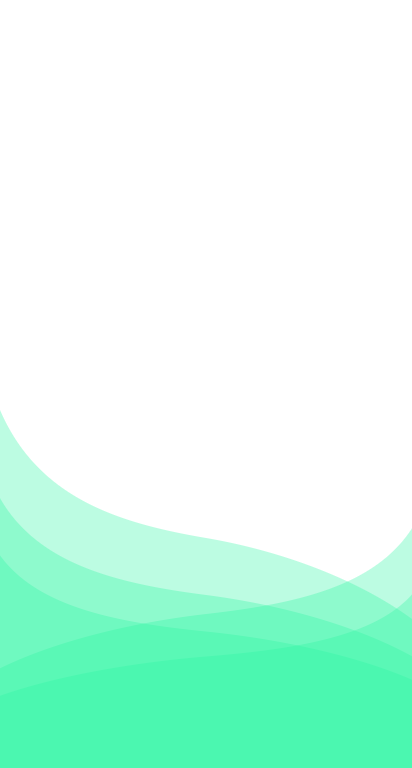
Reproduce this background procedurally as a Shadertoy shader.

```glsl
// Five translucent mint waves overlapping at the foot of a white canvas.
// All share one S-shaped profile made of two cubic Bezier arcs; each layer
// shifts, scales and optionally mirrors it, then blends over the others.

float bezier(vec4 p, float t) {
    float s = 1.0 - t;
    return dot(p, vec4(s * s * s, 3.0 * s * s * t, 3.0 * s * t * t, t * t * t));
}

// Height of the profile above its middle, with x running from 0 to 1
float waveProfile(float x) {
    bool leftArc = x < 0.5;
    vec4 across = leftArc ? vec4(0.0, 0.092, 0.286, 0.5) : vec4(0.5, 0.692, 0.874, 1.0);
    vec4 height = leftArc ? vec4(0.1667, 0.0521, 0.0195, 0.0)
                          : vec4(0.0, -0.0176, -0.056, -0.1055);

    // Bisect for the curve parameter that lies above x
    float t = 0.5, stepSize = 0.25;
    for (int i = 0; i < 16; i++) {
        t += bezier(across, t) < x ? stepSize : -stepSize;
        stepSize *= 0.5;
    }
    return bezier(height, t);
}

// Profile height and its slope in pixels, used for edge smoothing
vec2 heightAndSlope(float x) {
    float halfPixel = 0.5 / iResolution.x;
    float rise = waveProfile(x + halfPixel) - waveProfile(x - halfPixel);
    return vec2(waveProfile(x), rise * iResolution.y);
}

void mainImage(out vec4 fragColor, in vec2 fragCoord) {
    vec2 uv = fragCoord / iResolution.xy;
    vec2 falling = heightAndSlope(uv.x);
    vec2 rising = heightAndSlope(1.0 - uv.x);

    // Each layer: middle height, vertical scale, mirrored flag
    vec3 layers[5] = vec3[5](
        vec3(0.2995, 1.0, 0.0),
        vec3(0.2253, 0.757, 0.0),
        vec3(0.1777, 0.595, 0.0),
        vec3(0.2005, 0.67, 1.0),
        vec3(0.1452, 0.485, 1.0));

    vec3 mint = vec3(0.17, 0.965, 0.635);
    vec3 color = vec3(1.0);
    for (int i = 0; i < 5; i++) {
        vec2 wave = mix(falling, rising, layers[i].z) * layers[i].y;
        float depth = (layers[i].x + wave.x - uv.y) * iResolution.y;
        float coverage = clamp(0.5 + depth / length(vec2(1.0, wave.y)), 0.0, 1.0);
        color = mix(color, mint, 0.316 * coverage);
    }
    fragColor = vec4(color, 1.0);
}
```
